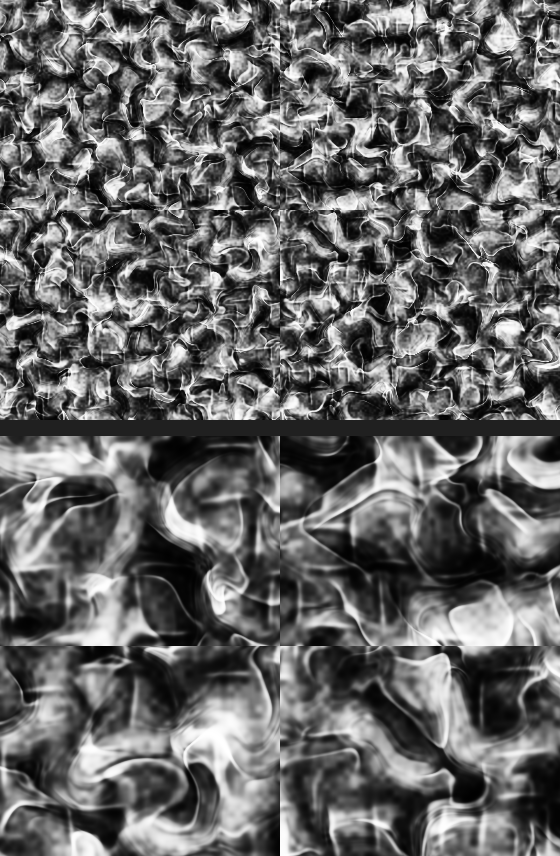
Top: the whole. Bottom: its middle third, enlarged.
Give the GLSL for this texture, as a Shadertoy shader.

```glsl
// Crumpled grey relief: warped gradient noise makes small light and dark lumps, folds
// add one-sided sharp edges with bright crests, and short straight creases, fibres and
// grain cover the surface. Four quadrants with separate seeds meet in hard seams.

float hash(vec2 p) {
    vec3 q = fract(p.xyx * 0.1031);
    q += dot(q, q.yzx + 33.33);
    return fract((q.x + q.y) * q.z);
}

// Value noise from -1 to 1, for the fine texture
float grain(vec2 p) {
    vec2 cell = floor(p);
    vec2 f = p - cell;
    f = f * f * (3.0 - 2.0 * f);
    float low = mix(hash(cell), hash(cell + vec2(1, 0)), f.x);
    float high = mix(hash(cell + vec2(0, 1)), hash(cell + vec2(1, 1)), f.x);
    return 2.0 * mix(low, high, f.y) - 1.0;
}

float slope(vec2 cell, vec2 offset) {
    float angle = 6.2832 * hash(cell);
    return dot(vec2(cos(angle), sin(angle)), offset);
}

// Gradient noise, about -1 to 1, for the lumps: little broad variation
float noise(vec2 p) {
    vec2 cell = floor(p);
    vec2 f = p - cell;
    vec2 s = f * f * f * (f * (f * 6.0 - 15.0) + 10.0);
    vec2 e = vec2(1, 0);
    float low = mix(slope(cell, f), slope(cell + e, f - e), s.x);
    float high = mix(slope(cell + e.yx, f - e.yx), slope(cell + 1.0, f - 1.0), s.x);
    return 2.0 * mix(low, high, s.y);
}

vec2 noise2(vec2 p) {
    return vec2(noise(p), noise(p + vec2(57.3, 113.7)));
}

// Sharp step that fades away on both sides, with a thin bright crest
float fold(float height) {
    float side = height / sqrt(height * height + 0.005);
    float crest = (height - 0.12) / 0.09;
    return 0.6 * side * exp(-4.0 * abs(height)) + 0.5 * exp(-crest * crest);
}

// Short line along x in some of the cells, with a shadow below it
float crease(vec2 p, float seed) {
    vec2 cell = floor(p);
    vec2 d = p - cell - 0.5;
    d.y += 0.5 * (hash(cell + seed) - 0.5);
    float present = step(0.55, hash(cell + seed + 31.0));
    float ends = 1.0 - smoothstep(0.15, 0.5, abs(d.x));
    float t = d.y / 0.045;
    float shadow = 0.7 * exp(-0.4 * (t + 2.0) * (t + 2.0));
    return present * ends * (exp(-t * t) - shadow);
}

void mainImage(out vec4 fragColor, in vec2 fragCoord) {
    // Each quadrant reads its own part of the noise field
    vec2 quadrant = floor(2.0 * fragCoord / iResolution.xy);
    vec2 p = 20.0 * fragCoord / iResolution.y + 71.37 * quadrant + 20.0;

    // Lumps
    vec2 warp = noise2(p * 0.8 + 9.1);
    vec2 q = p + 0.4 * warp;
    float lump = noise(q);
    float relief = lump + 0.35 * noise(q * 2.1 + 40.6);

    // Broken folds
    float height = 0.0;
    for (int i = 0; i < 2; i++) {
        vec2 shift = vec2(83.2, 47.9) * float(i + 1);
        height = noise(q * 0.9 + 0.2 * noise2(q * 1.5 + shift) + shift);
        float strength = smoothstep(-0.3, 0.4, noise(p * 0.8 + shift.yx));
        relief += strength * fold(height);
    }

    // Straight creases along both axes
    vec2 c = p + 0.08 * warp;
    relief += 0.6 * (crease(c, 5.0) + crease(c.yx + 0.4, 17.0));

    // Fibres along the contours, and grain
    relief += 0.3 * grain(vec2(5.0 * lump, 3.0 * height) + 4.0 * q + 60.0);
    relief += 0.27 * grain(9.0 * p + 13.0);

    // Soft contrast curve, weighted towards the darks
    float grey = 1.0 / (1.0 + exp(0.62 - 2.65 * relief));
    fragColor = vec4(vec3(grey), 1.0);
}
```
